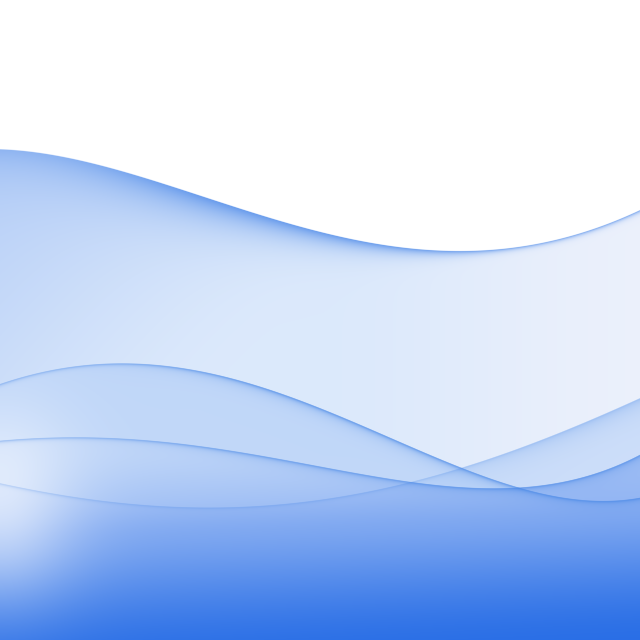
Write a three.js fragment shader that draws this background.

```glsl
varying vec2 vUv;

const vec3 PAPER = vec3(1.0);
const vec3 SHEET_LEFT = vec3(0.73, 0.82, 0.97);
const vec3 SHEET_MID = vec3(0.86, 0.912, 0.984);
const vec3 SHEET_RIGHT = vec3(0.92, 0.94, 0.985);
const vec3 VEIL = vec3(0.72, 0.82, 0.97);
const vec3 WATER_TOP = vec3(0.74, 0.83, 0.97);
const vec3 WATER_MID = vec3(0.56, 0.70, 0.95);
const vec3 WATER_DEEP = vec3(0.16, 0.43, 0.90);
const vec3 RIM = vec3(0.28, 0.53, 0.90);
const vec3 TOP_RIM = vec3(0.38, 0.59, 0.92);

const float EDGE = 0.0013;
const float LINE_WIDTH = 0.0022;
const vec2 GLOW_CENTER = vec2(0.0, 0.22);
const vec2 GLOW_SIZE = vec2(0.12, 0.15);
const float GLOW_STRENGTH = 0.6;

// Wave heights at x = 0, 1/4, 1/2, 3/4 (vec4) and at x = 1 (END)
const vec4 TOP_WAVE = vec4(0.7669, 0.7148, 0.6380, 0.6087);
const float TOP_END = 0.6719;
const vec4 HUMP_WAVE = vec4(0.3997, 0.4290, 0.3620, 0.2578);
const float HUMP_END = 0.2220;
const vec4 LOW_WAVE = vec4(0.3112, 0.3099, 0.2708, 0.2370);
const float LOW_END = 0.2891;
const vec4 RISING_WAVE = vec4(0.2448, 0.2090, 0.2188, 0.2780);
const float RISING_END = 0.3776;

// Quartic through five evenly spaced heights, by forward differences
float waveHeight(float x, vec4 h, float end) {
  float t = 4.0 * x;
  vec4 d1 = vec4(h.yzw, end) - h;
  vec3 d2 = d1.yzw - d1.xyz;
  vec2 d3 = d2.yz - d2.xy;
  float d4 = d3.y - d3.x;
  return h.x + t * (d1.x + (t - 1.0) / 2.0 * (d2.x
    + (t - 2.0) / 3.0 * (d3.x + (t - 3.0) / 4.0 * d4)));
}

// Approximate distance below a wave, positive inside
float depthBelow(vec2 p, vec4 h, float end) {
  float y = waveHeight(p.x, h, end);
  float slope = (waveHeight(p.x + 0.002, h, end) - y) / 0.002;
  return (y - p.y) / sqrt(1.0 + slope * slope);
}

float inside(float depth) {
  return smoothstep(-EDGE, EDGE, depth);
}

float fade(float depth, float width) {
  return inside(depth) * exp(-max(depth, 0.0) / width);
}

vec3 sheetColor(vec2 p) {
  float t = p.x + 0.9 * (0.67 - p.y);
  vec3 color = mix(SHEET_LEFT, SHEET_MID, smoothstep(-0.15, 0.6, t));
  return mix(color, SHEET_RIGHT, smoothstep(0.5, 1.0, p.x));
}

vec3 waterColor(vec2 p) {
  float y = p.y - 0.045 * (p.x - 0.4);
  vec3 color = mix(WATER_DEEP, WATER_MID, smoothstep(-0.04, 0.24, y));
  return mix(color, WATER_TOP, smoothstep(0.17, 0.32, y));
}

// Thin line and soft shadow along the inner side of a wave
vec3 addRim(vec3 color, float depth, float line, float soft, float width) {
  color = mix(color, RIM, soft * fade(depth, width));
  return mix(color, RIM, line * fade(depth, LINE_WIDTH));
}

void main() {
  vec2 p = vUv;
  float top = depthBelow(p, TOP_WAVE, TOP_END);
  float hump = depthBelow(p, HUMP_WAVE, HUMP_END);
  float low = depthBelow(p, LOW_WAVE, LOW_END);
  float rising = depthBelow(p, RISING_WAVE, RISING_END);

  // Large sheet with a shadow that thins toward the right
  vec3 color = sheetColor(p);
  float shadowWidth = mix(0.042, 0.003, smoothstep(0.0, 0.85, p.x));
  float shadow = mix(0.5, 0.95, smoothstep(0.0, 0.35, p.x));
  color = mix(color, TOP_RIM, shadow * fade(top, shadowWidth));
  color = mix(PAPER, color, inside(top));

  // Translucent veils
  color = mix(color, VEIL, 0.6 * inside(rising));
  color = mix(color, VEIL, 0.75 * inside(hump));

  // Water body, fully opaque where all waves overlap
  vec3 water = waterColor(p);
  color = mix(color, water, 0.75 * inside(low));
  color = mix(color, WATER_MID, 0.6 * inside(low) * smoothstep(0.7, 0.95, p.x));
  color = mix(color, water, inside(min(hump, min(low, rising))));

  // Pale glow at the left
  vec2 g = (p - GLOW_CENTER) / GLOW_SIZE;
  color = mix(color, PAPER, GLOW_STRENGTH * exp(-dot(g, g)) * inside(hump));

  // Wave outlines
  float middle = smoothstep(0.05, 0.45, p.x);
  float right = smoothstep(0.5, 0.95, p.x);
  color = addRim(color, rising, mix(0.35, 0.2, right), 0.25 * right, 0.016);
  color = addRim(color, hump, mix(0.55, 0.8, middle), 0.35 * middle, 0.009);
  color = addRim(color, low, mix(0.55, 0.7, middle), 0.28 * middle, 0.009);

  gl_FragColor = vec4(color, 1.0);
}
```
